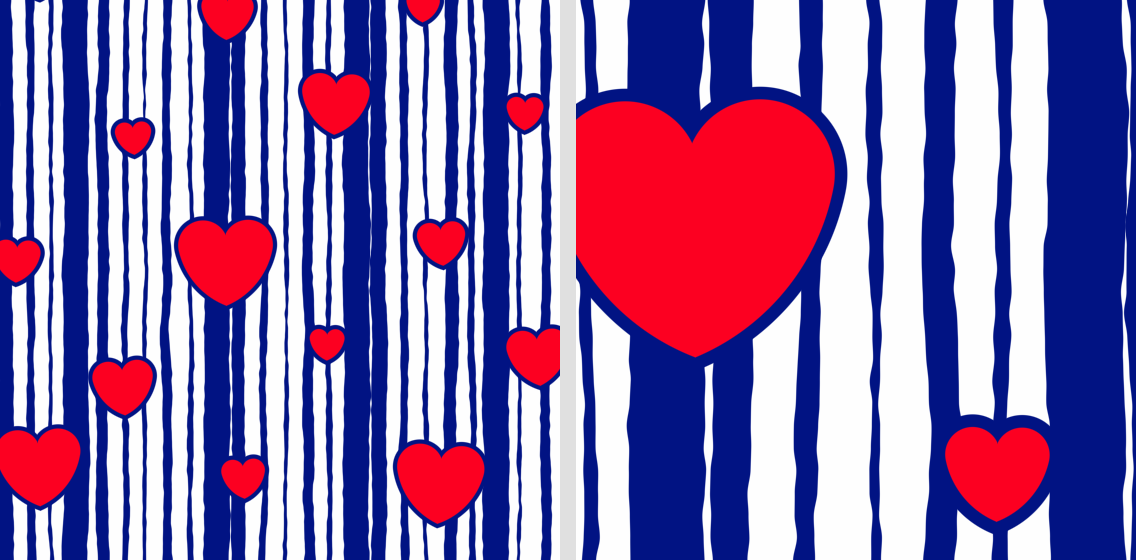
Left: the whole. Right: its middle third, enlarged.
Give the GLSL for this pattern, as a Shadertoy shader.

```glsl
// Red outlined hearts scattered over ragged navy vertical stripes on white.

float hash(vec2 p) {
    return fract(sin(dot(p, vec2(127.1, 311.7))) * 43758.5453);
}

// Smooth 1D noise in -1..1, one independent strand per seed
float wobble(float t, float seed) {
    float cell = floor(t), f = fract(t);
    f = f * f * (3.0 - 2.0 * f);
    return 2.0 * mix(hash(vec2(cell, seed)), hash(vec2(cell + 1.0, seed)), f) - 1.0;
}

// Distance to one hand-cut stripe whose two edges wander separately
float stripe(vec2 p, float center, float width, float seed) {
    float drift = 0.0025 * wobble(p.y * 10.0, seed);
    float side = p.x < center + drift ? 0.3 : 0.6;
    float ragged = 0.0016 * wobble(p.y * 17.0, seed + side)
                 + 0.0010 * wobble(p.y * 75.0, seed + side + 20.0);
    return abs(p.x - center - drift) - 0.5 * width - ragged;
}

// Groups of one wide band followed by five thin stripes
float stripes(vec2 p) {
    float d = 1.0;
    float home = floor((p.x - 0.136) / 0.25);
    for (int i = -1; i <= 1; i++) {
        float group = home + float(i);
        float start = 0.136 + 0.25 * group;
        d = min(d, stripe(p, start, 0.046, group * 7.0 + 3.0));
        for (int k = 1; k <= 5; k++) {
            float id = group * 5.0 + float(k);
            float spread = fract(id * 0.618 + 0.2);
            float width = 0.0065 + 0.021 * spread * spread;
            float jitter = 0.010 * (hash(vec2(id, 4.0)) - 0.5);
            float center = start + 0.024 + 0.0404 * (float(k) - 0.5) + jitter;
            d = min(d, stripe(p, center, width, id * 3.0 + 50.0));
        }
    }
    return d;
}

// Heart of half width 1 with its tip at the origin: round lobes on long arcs
float heart(vec2 p) {
    p.x = abs(p.x);
    vec2 arcCenter = vec2(-0.599, 1.497);
    vec2 q = p - arcCenter;
    bool onArc = 0.978 * q.y + 0.208 * q.x < 0.0;
    return onArc ? length(q) - 1.613 : length(p - vec2(0.47, 1.27)) - 0.52;
}

// Staggered columns of hearts, jittered, tilted and varied in size
float hearts(vec2 p) {
    float d = 1.0;
    float homeColumn = round((p.x - 0.05) / 0.18);
    for (int i = -1; i <= 1; i++) {
        float column = homeColumn + float(i);
        float base = 0.13 + 0.22 * mod(column, 2.0);
        float homeRow = round((p.y - base) / 0.44);
        for (int j = -1; j <= 1; j++) {
            float row = homeRow + float(j);
            vec2 id = vec2(column, row);
            vec2 jitter = vec2(hash(id + 11.0), hash(id + 37.0)) - 0.5;
            vec2 center = vec2(0.05 + 0.18 * column, base + 0.44 * row)
                        + jitter * vec2(0.05, 0.08);
            float spread = fract(column * 0.7549 + row * 0.5698 + 0.89);
            float size = 0.030 + 0.059 * spread * spread;
            float tilt = 0.16 * (hash(id + 71.0) - 0.5);
            vec2 q = mat2(cos(tilt), -sin(tilt), sin(tilt), cos(tilt)) * (p - center);
            d = min(d, size * heart(q / size + vec2(0.0, 0.95)));
        }
    }
    return d;
}

void mainImage(out vec4 fragColor, in vec2 fragCoord) {
    vec2 p = fragCoord / iResolution.y;
    float soft = 0.8 / iResolution.y;

    vec3 white = vec3(0.995);
    vec3 navy = vec3(0.005, 0.075, 0.515);
    vec3 red = vec3(0.99, 0.0, 0.13);

    // Stripes first, then the heart outlines and fills
    vec3 color = mix(navy, white, smoothstep(-soft, soft, stripes(p)));
    float d = hearts(p);
    color = mix(navy, color, smoothstep(-soft, soft, d - 0.0075));
    color = mix(red, color, smoothstep(-soft, soft, d));

    fragColor = vec4(color, 1.0);
}
```
